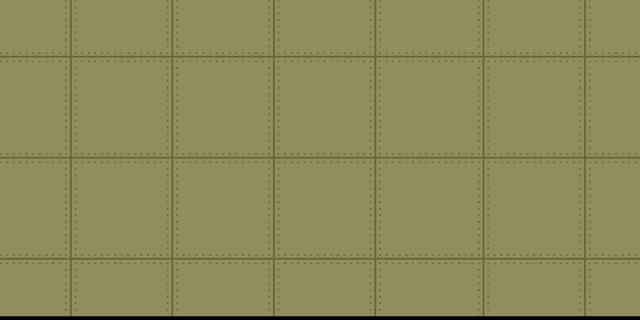
A Shadertoy shader for this texture:

```glsl
// Olive metal panels with dark seams, rows of small rivets and a black base strip.

const vec3 PANEL_COLOR = vec3(0.56, 0.56, 0.37);
const vec3 SEAM_COLOR  = vec3(0.40, 0.39, 0.21);
const vec3 RIVET_COLOR = vec3(0.36, 0.35, 0.18);

// All lengths are fractions of the canvas height.
const vec2  FIRST_SEAM   = vec2(0.2214, 0.1914);
const vec2  PANEL_PITCH  = vec2(0.3172, 0.3158);
const float WIDE_COLUMN  = 3.0;
const float WIDE_EXTRA   = 0.0208;
const float SEAM_HALF    = 0.0027;
const vec2  INSET_LOW    = vec2(0.0146, 0.0112);
const vec2  INSET_HIGH   = vec2(0.0146, 0.0146);
const float RIVET_PITCH  = 0.0207;
const float RIVET_RADIUS = 0.0025;
const float STRIP_HEIGHT = 0.0117;

float hash(vec2 p) {
    vec3 q = fract(p.xyx * vec3(0.1031, 0.1030, 0.0973));
    q += dot(q, q.yzx + 33.33);
    return fract((q.x + q.y) * q.z);
}

// Coverage of a shape with signed distance d, smoothed over one pixel.
float coverage(float d, float pixel) {
    return 1.0 - smoothstep(-0.75 * pixel, 0.75 * pixel, d);
}

// Start, size and index of the panel holding x; one panel may be wider.
vec3 panelSpan(float x, float first, float pitch, float wideIndex, float extra) {
    float wideStart = first + wideIndex * pitch;
    float pastWide = step(wideStart + pitch + extra, x);
    float index = floor((x - first - pastWide * extra) / pitch);
    index = mix(min(index, wideIndex), index, pastWide);
    float size = pitch + (index == wideIndex ? extra : 0.0);
    return vec3(first + index * pitch + pastWide * extra, size, index);
}

// Distance to the nearest panel border.
float seamDistance(vec2 local, vec2 size) {
    vec2 edge = min(local, size - local);
    return min(edge.x, edge.y);
}

// Rivets on the perimeter of the inset rectangle, each with its own strength.
float rivetMask(vec2 local, vec2 size, vec2 id, float pixel) {
    vec2 span = size - INSET_LOW - INSET_HIGH;
    vec2 count = round(span / RIVET_PITCH);
    vec2 spacing = span / count;
    vec2 node = clamp(round((local - INSET_LOW) / spacing), vec2(0.0), count);
    bool onBorder = any(equal(node, vec2(0.0))) || any(equal(node, count));
    float d = length(local - INSET_LOW - node * spacing) - RIVET_RADIUS;
    float strength = mix(0.75, 1.0, hash(node + id * 37.0 + 91.0));
    return onBorder ? strength * coverage(d, pixel) : 0.0;
}

void mainImage(out vec4 fragColor, in vec2 fragCoord) {
    vec2 p = fragCoord / iResolution.y;
    float pixel = 1.0 / iResolution.y;

    // Locate the panel.
    vec3 column = panelSpan(p.x, FIRST_SEAM.x, PANEL_PITCH.x, WIDE_COLUMN, WIDE_EXTRA);
    vec3 row = panelSpan(p.y, FIRST_SEAM.y, PANEL_PITCH.y, 0.0, 0.0);
    vec2 local = p - vec2(column.x, row.x);
    vec2 size = vec2(column.y, row.y);
    vec2 id = vec2(column.z, row.z);

    // Layer rivets and seams over the paint.
    vec3 color = mix(PANEL_COLOR, RIVET_COLOR, rivetMask(local, size, id, pixel));
    color = mix(color, SEAM_COLOR, coverage(seamDistance(local, size) - SEAM_HALF, pixel));

    // Black base strip.
    color *= 1.0 - coverage(p.y - STRIP_HEIGHT, pixel);

    fragColor = vec4(color, 1.0);
}
```
